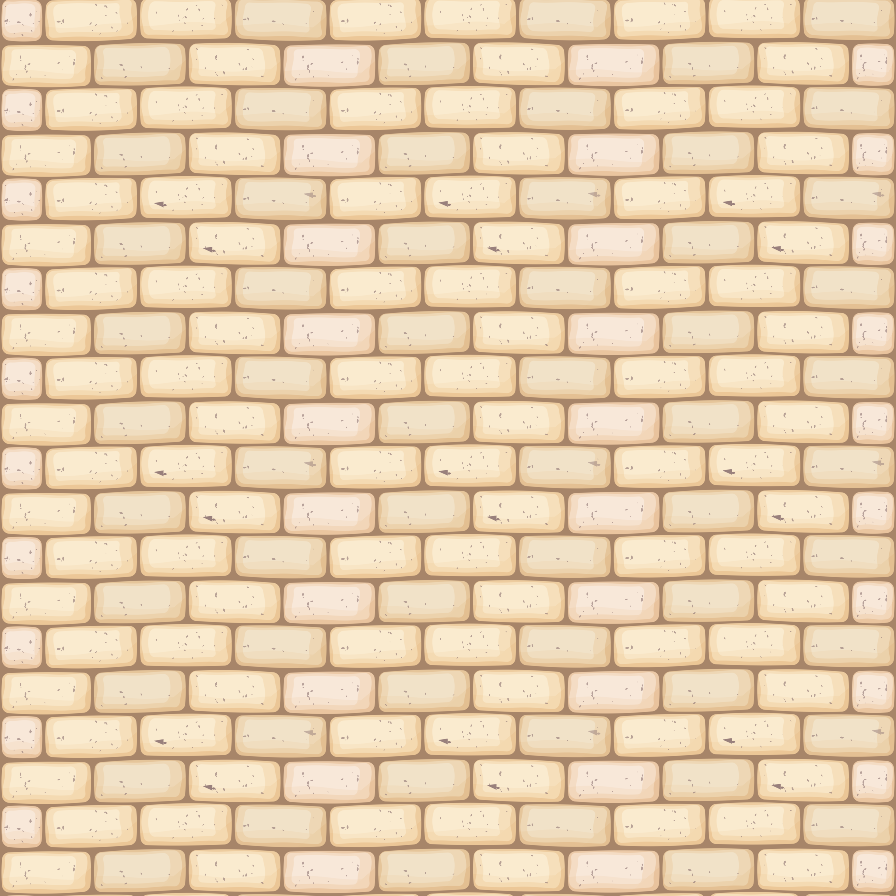
Reproduce this texture procedurally as a Shadertoy shader.

```glsl
// Cartoon wall of bowed, speckled sandstone bricks in running bond.
#define ROWS 20.0
#define PITCH 2.115                    // brick spacing, in row heights
#define GAP 0.033                      // half of the joint width
#define CORNER 0.13
#define BOW 0.035                      // how far the sides curve in at the corners
#define SPECKS 15
#define MORTAR vec3(0.655, 0.52, 0.41)
#define CREAM vec3(0.98, 0.92, 0.81)
#define TAN vec3(0.947, 0.887, 0.785)
#define PINK vec3(0.972, 0.908, 0.85)
#define MID_TINT vec3(0.985, 0.952, 0.905)
#define RIM_TINT vec3(0.95, 0.87, 0.77)

float hash(vec2 p) {
    vec3 q = fract(vec3(p.xyx) * 0.1031);
    q += dot(q, q.yzx + 33.33);
    return fract((q.x + q.y) * q.z);
}

vec2 hash2(vec2 p) {
    return vec2(hash(p), hash(p + 47.3));
}

float roundBox(vec2 p, vec2 halfSize, float radius) {
    vec2 d = abs(p) - halfSize + radius;
    return length(max(d, 0.0)) + min(max(d.x, d.y), 0.0) - radius;
}

float fill(float dist, float px) {
    return 1.0 - smoothstep(-0.5 * px, 0.5 * px, dist);
}

// Small scattered pits, tilted at random; the motif selects the layout
float speckMask(vec2 p, vec2 halfSize, float motif, int count, float px) {
    float mask = 0.0;
    for (int i = 0; i < count; i++) {
        vec2 id = vec2(float(i) * 3.7 + 1.0, motif * 11.3 + 5.0);
        vec2 pos = (hash2(id) * 2.0 - 1.0) * halfSize * vec2(0.86, 0.72);
        float angle = 3.1416 * hash(id + 9.1);
        float size = mix(0.014, 0.044, pow(hash(id + 21.7), 2.0));
        vec2 d = p - pos;
        d = vec2(d.x * cos(angle) + d.y * sin(angle), d.y * cos(angle) - d.x * sin(angle));
        mask = max(mask, fill(length(d * vec2(1.0, 2.0)) - size, px));
    }
    return mask;
}

// Larger chip: a jagged wedge with a small crumb beside it
float chipMask(vec2 p, float px) {
    float wedge = max(abs(p.y + 0.15 * p.x) - 0.035 - 0.3 * p.x, abs(p.x) - 0.1);
    wedge = max(wedge, p.y - 0.045);
    float crumb = length((p - vec2(0.13, -0.035)) * vec2(1.0, 1.7)) - 0.04;
    return fill(min(wedge, crumb), px);
}

void mainImage(out vec4 fragColor, in vec2 fragCoord) {
    vec2 uv = fragCoord / iResolution.xy;
    float px = ROWS / iResolution.y;

    // Rows count from the top, with a gentle wave along each course
    float x = uv.x * ROWS;
    float y = (1.0 - uv.y) * ROWS + 0.025 * cos(6.2832 * (uv.x - 0.52) / 0.31) + 0.035 * uv.x;
    float row = floor(y + 0.05);
    float odd = mod(row, 2.0);

    // Brick cell, cut at the canvas sides
    float start = mix(0.977, -0.05, odd);
    float col = floor((x - start) / PITCH);
    float left = max(start + col * PITCH, 0.0);
    float right = min(start + (col + 1.0) * PITCH, ROWS);
    float m = mod(col, 3.0);
    vec2 id = vec2(col + 3.0, row + 7.0);

    // Local frame, y upward, slightly tilted
    vec2 p = vec2(x - 0.5 * (left + right), row + 0.45 - y);
    p.y += 0.018 * odd - 0.016 + (hash(id) - 0.5) * 0.016 * p.x;
    vec2 halfSize = vec2(0.5 * (right - left), 0.5) - GAP * vec2(1.0, 0.85);
    vec2 q = p / halfSize;
    vec2 bowed = halfSize - BOW * q.yx * q.yx;
    float brick = roundBox(p, bowed, CORNER);

    // Stone colour follows a three-brick cycle
    bool isTan = m == 2.0 - odd && col >= 0.0;
    bool isPink = col < 0.0 || (odd > 0.5 && m == 0.0 && col > 0.0);
    vec3 light = isTan ? TAN : isPink ? PINK : CREAM;
    vec3 mid = light * MID_TINT;
    vec3 rim = light * RIM_TINT;
    float motif = m + 3.0 * odd;

    // Nested facets: rim, mid tone, bright face
    vec2 wobble = 0.025 * vec2(sin(q.y * 4.0 + motif), sin(q.x * 5.0 + motif * 2.0));
    vec2 f = (q + wobble) * halfSize;
    float midFace = roundBox(f - halfSize * vec2(-0.025, 0.05), halfSize * vec2(0.92, 0.85), 0.13);
    float brightFace = roundBox(f - halfSize * vec2(-0.08, 0.1), halfSize * vec2(0.72, 0.68), 0.11);
    vec3 stone = mix(rim, mid, fill(midFace, px));
    stone = mix(stone, light, fill(brightFace, px));

    // Soft shade under a wavy line and on the lower right corner
    float shade = fill(p.y + 0.13 - 0.04 * sin(q.x * 3.0 + motif), px);
    float corner = fill(0.9 - q.x + 0.55 * q.y, px);
    stone *= mix(vec3(1.0), vec3(0.99, 0.97, 0.94), max(shade * 0.8, corner));

    // Wear: pits everywhere, chips on two courses out of six
    int count = isTan ? 6 : SPECKS;
    float wear = 0.65 * speckMask(p, halfSize, motif, count, px);
    if (mod(row, 6.0) >= 4.0 && !isPink) {
        if (m == 1.0 + odd) wear = max(wear, 0.95 * chipMask(p + vec2(0.6, 0.14), px));
        else if (isTan && odd < 0.5) wear = max(wear, 0.5 * chipMask(p - vec2(0.62, 0.1), px));
    }
    stone = mix(stone, vec3(0.58, 0.48, 0.47), wear);

    fragColor = vec4(mix(MORTAR, stone, fill(brick, px)), 1.0);
}
```
